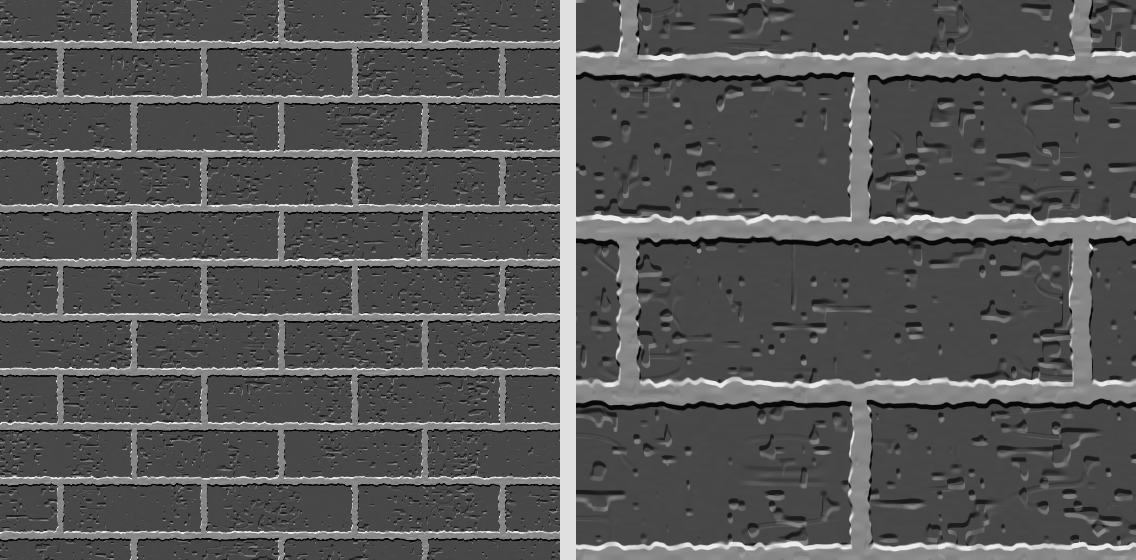
Left, the full canvas; right, a detail of the centre.
This texture is drawn by a WebGL 2 fragment shader. Its source:

```glsl
#version 300 es
precision highp float;
// Dark grey running-bond brick wall with raised, ragged mortar, lit from above.

uniform vec2 u_resolution;
out vec4 fragColor;

float hash(vec2 p) {
  vec3 q = fract(vec3(p.xyx) * 0.1031);
  q += dot(q, q.yzx + 33.33);
  return fract((q.x + q.y) * q.z);
}

float noise(vec2 p) {
  vec2 cell = floor(p), f = fract(p);
  f = f * f * (3.0 - 2.0 * f);
  return mix(mix(hash(cell), hash(cell + vec2(1, 0)), f.x),
             mix(hash(cell + vec2(0, 1)), hash(cell + vec2(1, 1)), f.x), f.y);
}

// Signed distance to the nearest joint, negative inside the mortar.
float jointDistance(vec2 p) {
  float course = (p.y - 0.0443) / 0.0973;
  float odd = mod(floor(course), 2.0);
  float bed = abs(fract(course + 0.5) - 0.5) * 0.0973 - 0.0066;

  float column = (p.x - 0.108 - 0.1315 * odd) / 0.263;
  float nearest = floor(column + 0.5);
  float shift = -0.0065 * step(1.5, mod(2.0 * nearest + odd, 3.0));
  float head = abs((column - nearest) * 0.263 - shift) - 0.0056;
  return min(bed, head);
}

float mortarMask(vec2 p, float soft) {
  float ragged = (noise(p * 110.0 + 7.0) - 0.5) * 0.0032
               + (noise(p * 260.0 + 31.0) - 0.5) * 0.0026;
  return 1.0 - smoothstep(-soft, soft, jointDistance(p) + ragged);
}

// Short dashes and small holes, gathered in vertical streaks.
float pits(vec2 p) {
  float streak = noise(p * vec2(34.0, 9.0) + 50.0);
  float dash = noise(p * vec2(75.0, 190.0) + 11.0);
  float hole = noise(p * vec2(160.0, 150.0) + 83.0);
  float crack = abs(noise(p * vec2(24.0, 60.0) + 140.0) - 0.5);
  float deep = smoothstep(0.83, 0.93, dash + 0.24 * (streak - 0.5));
  deep = max(deep, smoothstep(0.82, 0.93, hole + 0.36 * (streak - 0.5)));
  float fine = (1.0 - smoothstep(0.01, 0.035, crack)) * smoothstep(0.5, 0.7, streak);
  return max(deep, 0.3 * fine);
}

float relief(vec2 p, float soft) {
  float mortar = mortarMask(p, soft);
  float grain = 0.22 * noise(p * vec2(120.0, 210.0) + 19.0);
  return mortar * (1.0 + grain) - 0.6 * pits(p) * (1.0 - 0.75 * mortar);
}

void main() {
  vec2 p = gl_FragCoord.xy / u_resolution;
  float soft = max(0.0007, 0.5 / u_resolution.y);
  float mortar = mortarMask(p, soft);

  // Emboss: compare the height with that a little way toward the light.
  float slope = relief(p, soft) - relief(p + vec2(-0.0005, 0.0027), soft);
  float sparkle = mix(0.12, 0.48, noise(p * vec2(150.0, 60.0) + 61.0));
  float light = slope * (slope > 0.0 ? sparkle : 0.29);

  float shade = mix(0.28, 0.53, mortar) + light;
  shade += 0.012 * (noise(p * vec2(200.0, 380.0)) - 0.5);
  fragColor = vec4(vec3(clamp(shade, 0.03, 0.92)), 1.0);
}
```
